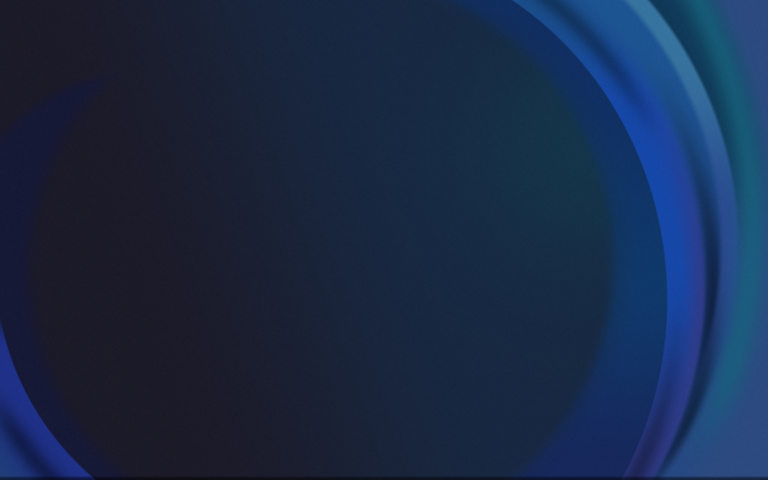
Give the GLSL for this background, as a Shadertoy shader.

```glsl
// Approximate signed distance to an ellipse, negative inside
float ellipseDist(vec2 p, vec2 center, vec2 radii) {
    return (length((p - center) / radii) - 1.0) * min(radii.x, radii.y);
}

float outside(float d, float softness) {
    return smoothstep(-softness, softness, d);
}

float ridge(float d, float offset, float width) {
    float t = (d - offset) / width;
    return exp(-t * t);
}

float hash(vec2 p) {
    return fract(sin(dot(p, vec2(12.9898, 78.233))) * 43758.5453);
}

vec3 backdrop(vec2 p) {
    vec3 night = vec3(0.108, 0.102, 0.155);
    vec3 navy = vec3(0.092, 0.155, 0.255);
    vec3 teal = vec3(0.075, 0.215, 0.295);
    float sweep = p.x + 0.35 * (p.y - 0.5);
    vec3 color = mix(night, navy, smoothstep(0.2, 0.92, sweep));
    float glow = exp(-3.0 * dot(p - vec2(1.23, 0.7), p - vec2(1.23, 0.7)) / 0.22);
    return mix(color, teal, 0.85 * glow);
}

vec3 leftFolds(vec3 color, vec2 p, float aa) {
    float leftSide = 1.0 - smoothstep(0.25, 0.45, p.x);

    // Faint band along the left border
    float inner = ellipseDist(p, vec2(0.625, 0.4375), vec2(0.5625));
    float cap = ellipseDist(p, vec2(0.27, 0.354), vec2(0.396, 0.49));
    float faint = outside(inner, 0.025) * (1.0 - outside(cap, 0.014)) * leftSide;
    color = mix(color, vec3(0.075, 0.095, 0.24), 0.65 * faint);

    // Bright corner fold
    float d = ellipseDist(p, vec2(0.573, 0.448), vec2(0.583));
    float corner = outside(d, aa) * leftSide * (1.0 - smoothstep(0.28, 0.36, p.y));
    vec3 fold = mix(vec3(0.12, 0.19, 0.53), vec3(0.12, 0.25, 0.46), smoothstep(0.04, 0.16, d));
    fold *= 1.0 - 0.42 * ridge(d, 0.062, 0.024) * (1.0 - smoothstep(0.08, 0.22, p.y));
    return mix(color, fold, corner);
}

vec3 rightFolds(vec3 color, vec2 p, float aa) {
    float rightSide = smoothstep(0.78, 1.0, p.x);
    float upper = smoothstep(0.3, 0.95, p.y);
    float lower = 1.0 - smoothstep(0.0, 0.45, p.y);

    // Dim inner veil
    float veil = ellipseDist(p, vec2(0.708, 0.458), vec2(0.567, 0.585));
    vec3 veilColor = mix(vec3(0.06, 0.225, 0.42), vec3(0.085, 0.155, 0.36), lower);
    veilColor = mix(veilColor, vec3(0.065, 0.18, 0.38), upper);
    color = mix(color, veilColor, rightSide * outside(veil, 0.018) * smoothstep(-0.02, 0.12, veil + 0.06));

    // Main blue ribbon with a dark crease near its top
    float main = ellipseDist(p, vec2(0.694, 0.375), vec2(0.696, 0.74));
    vec3 ribbon = mix(vec3(0.085, 0.28, 0.66), vec3(0.17, 0.21, 0.48), lower);
    ribbon = mix(ribbon, vec3(0.1, 0.3, 0.54), smoothstep(0.75, 1.0, p.y));
    ribbon = mix(ribbon, vec3(0.19, 0.23, 0.53), smoothstep(0.025, 0.08, main) * (1.0 - upper));
    ribbon *= 1.0 - 0.3 * ridge(main, 0.045, 0.02) * smoothstep(0.68, 0.88, p.y);
    ribbon *= 1.0 - 0.3 * ridge(main, 0.022, 0.02) * lower;
    color = mix(color, ribbon, rightSide * outside(main, aa));

    // Second ribbon, shaded where it dives under the first
    float second = ellipseDist(p, vec2(0.708, 0.406), vec2(0.76, 0.79));
    vec3 layer = mix(vec3(0.12, 0.25, 0.5), vec3(0.11, 0.33, 0.57), upper);
    layer *= 1.0 - 0.48 * ridge(second, 0.018, 0.022) * (1.0 - upper);
    color = mix(color, layer, rightSide * outside(second, 0.006 + 0.02 * upper));

    // Pale streak just inside the third edge
    float third = ellipseDist(p, vec2(0.792, 0.49), vec2(0.746, 0.77));
    vec3 pale = mix(vec3(0.18, 0.3, 0.58), vec3(0.25, 0.49, 0.64), smoothstep(0.55, 0.9, p.y));
    float streak = outside(third + 0.036, 0.008) * smoothstep(0.08, 0.5, p.y);
    color = mix(color, pale, 0.75 * streak * rightSide);

    // Dark hollow beyond the streak, turning blue lower down
    vec3 hollow = mix(vec3(0.15, 0.28, 0.51), vec3(0.06, 0.22, 0.34), smoothstep(0.42, 0.75, p.y));
    color = mix(color, hollow, rightSide * outside(third, 0.005 + 0.01 * lower));

    // Teal rim and hazy outer blue
    float rim = ellipseDist(p, vec2(0.8125, 0.531), vec2(0.755, 0.89));
    color = mix(color, vec3(0.17, 0.29, 0.5), rightSide * smoothstep(-0.02, 0.055, rim));
    float rimGlow = ridge(rim, 0.0, 0.032) * smoothstep(0.0, 0.25, p.y);
    return mix(color, vec3(0.09, 0.39, 0.49), 0.75 * rimGlow * rightSide);
}

void mainImage(out vec4 fragColor, in vec2 fragCoord) {
    vec2 p = fragCoord / iResolution.y;
    float aa = max(0.002, 1.0 / iResolution.y);

    vec3 color = backdrop(p);
    color = leftFolds(color, p, aa);
    color = rightFolds(color, p, aa);

    // Bottom shade and fine grain
    color *= mix(0.5, 1.0, smoothstep(0.002, 0.01, p.y));
    color += (hash(floor(p * 320.0)) - 0.5) * 0.008;
    fragColor = vec4(color, 1.0);
}
```
